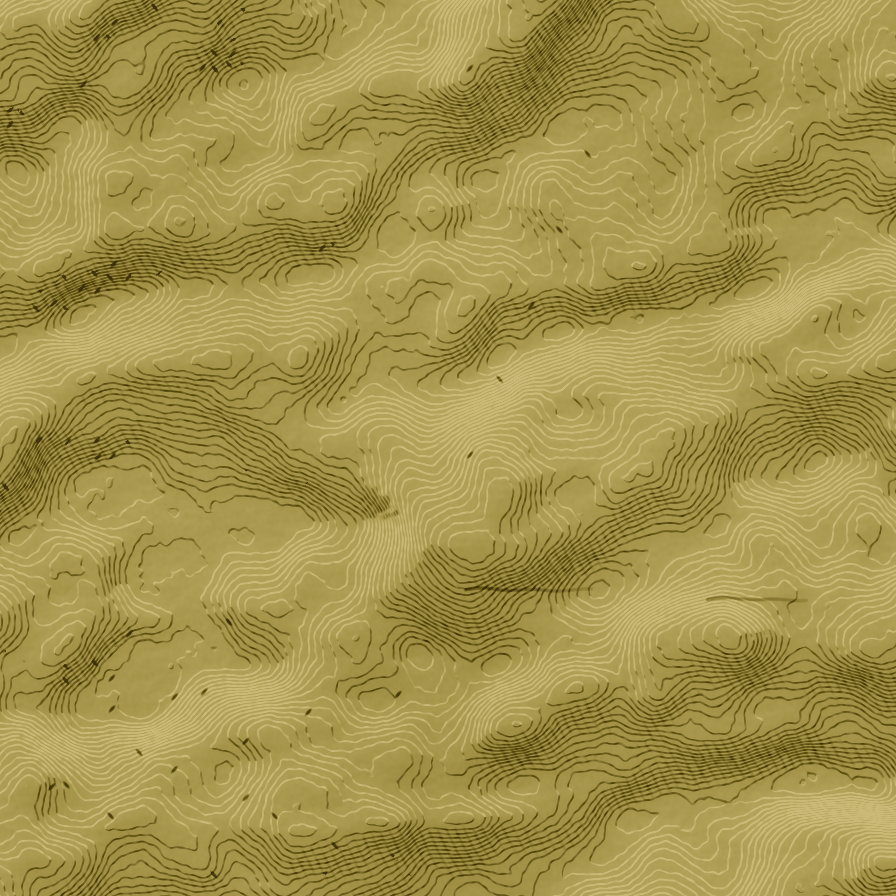
A Shadertoy shader for this texture:

```glsl
// Olive-gold hillside relief, traced by fine light and dark contour lines.

vec2 hash2(vec2 p) {
    p = vec2(dot(p, vec2(127.1, 311.7)), dot(p, vec2(269.5, 183.3)));
    return fract(sin(p) * 43758.55);
}

float gradientNoise(vec2 p) {
    vec2 i = floor(p), f = p - i;
    vec2 u = f * f * f * (f * (f * 6.0 - 15.0) + 10.0);
    vec2 e = vec2(0.0, 1.0);
    float a = dot(hash2(i) * 2.0 - 1.0, f);
    float b = dot(hash2(i + e.yx) * 2.0 - 1.0, f - e.yx);
    float c = dot(hash2(i + e.xy) * 2.0 - 1.0, f - e.xy);
    float d = dot(hash2(i + e.yy) * 2.0 - 1.0, f - e.yy);
    return mix(mix(a, b, u.x), mix(c, d, u.x), u.y);
}

// Ridges stretched along a rising diagonal, with flattened basins
float terrain(vec2 p) {
    vec2 q = mat2(0.93, -0.37, 0.37, 0.93) * p;
    q.y += 0.1 * gradientNoise(p * 2.8 + 4.0);
    q *= vec2(2.6, 5.6);
    float crest = gradientNoise(q * 0.8 + 17.3);
    float h = gradientNoise(q + 3.7) - 0.8 * sqrt(crest * crest + 0.002);
    h += 0.42 * gradientNoise(q * vec2(2.3, 1.8) + 31.0);
    h += 0.19 * gradientNoise(p * 14.0 + 9.0);
    float above = h + 0.54;
    h = 0.5 * (above + sqrt(above * above + 0.003));
    return h + 0.03 * gradientNoise(p * 28.0) + 0.012 * gradientNoise(p * 85.0);
}

// Thin tapering horizontal stroke
float streak(vec2 p, vec2 start, float len) {
    vec2 d = p - start;
    d.y += 0.006 * gradientNoise(vec2(d.x * 25.0, start.y * 9.0));
    float t = clamp(d.x / len, 0.0, 1.0);
    float dist = length(d - vec2(t * len, 0.0));
    return (1.0 - smoothstep(0.0006, 0.003, dist)) * (1.0 - 0.7 * t);
}

// Small slanted marks scattered in a jittered grid
float specks(vec2 p, float density) {
    vec2 g = p * 60.0, cell = floor(g);
    vec2 rnd = hash2(cell + 5.0);
    vec2 d = g - cell - 0.3 - 0.4 * rnd;
    float slant = rnd.x > 0.4 ? 0.7 : -0.7;
    d = vec2(d.x - slant * d.y, d.y * 0.6);
    float mark = 1.0 - smoothstep(0.06, 0.2, length(d));
    return mark * step(hash2(cell + 71.0).x, density);
}

void mainImage(out vec4 fragColor, in vec2 fragCoord) {
    vec2 p = fragCoord / iResolution.y;
    float pixel = 1.0 / iResolution.y;

    // Slope and the light falling on it from the upper left
    float h = terrain(p), e = 0.002;
    vec2 slope = vec2(terrain(p + vec2(e, 0.0)) - h,
                      terrain(p + vec2(0.0, e)) - h) / e;
    float lit = dot(slope, vec2(0.36, -0.93)) / 3.8;
    float shade = lit / sqrt(1.0 + lit * lit);

    // Thin broken contours, taking the sign of the light
    float level = h * 33.0, steep = length(slope);
    float toLine = abs(fract(level) - 0.5);
    float dist = toLine / max(33.0 * steep, 16.0);
    float soft = max(0.0007, 0.5 * pixel);
    float line = 1.0 - smoothstep(0.001 - soft, 0.001 + soft, dist);
    line *= 1.0 + 1.1 * gradientNoise(p * 150.0 + 2.0);
    line *= smoothstep(0.1, 0.7, steep);
    float side = lit / (abs(lit) + 0.08);

    float tone = 0.61 + (shade < 0.0 ? 0.11 : 0.15) * shade;
    tone += 0.15 * gradientNoise(p * 3.0 + 8.0) + 0.07 * gradientNoise(p * 190.0);
    tone += line * side * (side < 0.0 ? 0.9 : 0.42);

    // Crossing hatch on the steepest shaded flanks
    float hatch = abs(fract(dot(p, vec2(92.0, 48.0)) + 0.8 * gradientNoise(p * 12.0)) - 0.5);
    float flank = smoothstep(0.65, 0.9, -shade);
    tone -= 0.25 * flank * (0.7 - smoothstep(0.07, 0.25, hatch));

    // Dark marks: steep shadows, the lower left, and two long strokes
    float corner = (1.0 - smoothstep(0.1, 0.7, p.x)) * (1.0 - smoothstep(0.1, 0.32, p.y));
    float shadow = smoothstep(0.78, 0.92, -shade) * (1.0 - smoothstep(0.2, 0.6, p.x));
    tone -= 1.3 * specks(p, 0.04 * corner + 0.4 * shadow);
    for (float i = 0.0; i < 2.0; i++) {
        vec2 start = vec2(0.52 + 0.27 * i, 0.342 - 0.011 * i);
        tone -= 0.9 * streak(p, start, 0.14 - 0.03 * i);
    }

    // Olive shadow to pale straw, richer in the middle
    vec3 olive = vec3(0.49, 0.43, 0.17), straw = vec3(0.77, 0.70, 0.44);
    tone = clamp(tone, -0.9, 1.1);
    vec3 color = mix(olive, straw, tone);
    float middle = clamp(tone, 0.0, 1.0);
    color.b -= 0.12 * middle * (1.0 - middle);
    fragColor = vec4(max(color, 0.05), 1.0);
}
```
